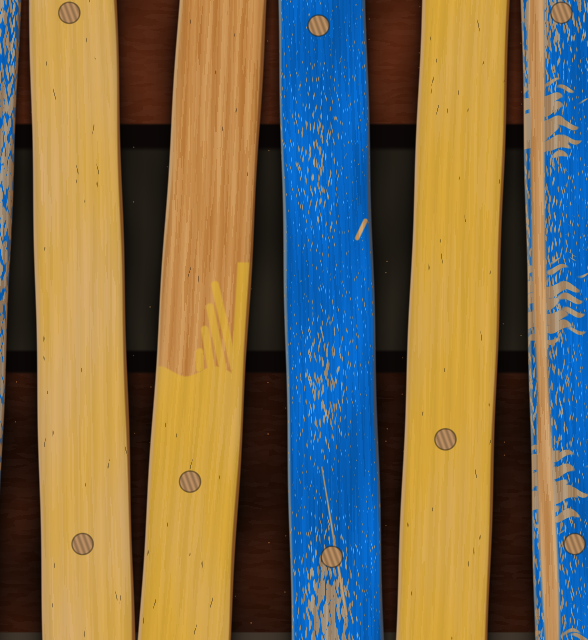
A WebGL 1 fragment shader for this texture:

```glsl
precision highp float;
// Worn yellow and blue wooden slats, pegged and leaning, over dark brown rails.
uniform vec2 u_resolution;

// Lengths are fractions of the canvas height.
const float FIRST_SLAT = -0.0585;
const float SLAT_SPACING = 0.1904;
const float HALF_WIDTH_LOW = 0.0720;
const float HALF_WIDTH_HIGH = 0.0685;
const float PEG_RADIUS = 0.0165;
const float EDGE_BEVEL = 0.006;
const vec3 YELLOW = vec3(0.84, 0.65, 0.23);
const vec3 BLUE = vec3(0.03, 0.40, 0.77);
const vec3 WOOD_DARK = vec3(0.68, 0.46, 0.24);
const vec3 WOOD_PALE = vec3(0.83, 0.67, 0.48);
const vec3 RAIL = vec3(0.31, 0.14, 0.07);
const vec3 GAP = vec3(0.14, 0.12, 0.09);
const vec3 SHADOW = vec3(0.05, 0.03, 0.025);

float hash(vec2 p) {
  return fract(sin(dot(p, vec2(127.1, 311.7))) * 43758.5);
}

// Cellular noise: distance to the nearest site, and that site's random key.
vec2 cells(vec2 p) {
  vec2 nearest = vec2(9.0, 0.0);
  for (int j = -1; j <= 1; j++) for (int i = -1; i <= 1; i++) {
    vec2 id = floor(p) + vec2(float(i), float(j));
    float key = hash(id);
    float dist = length(id + vec2(key, hash(id + 57.3)) - p);
    if (dist < nearest.x) nearest = vec2(dist, key);
  }
  return nearest;
}

// Smooth uneven patches from layered sines, about -1 to 1.
float patches(vec2 p) {
  return (sin(p.x + 2.0 * sin(p.y * 0.7)) + sin(p.y * 1.3 + 1.7 * sin(p.x * 0.8 + 1.0))) * 0.5;
}

float segment(vec2 p, vec2 a, vec2 b) {
  vec2 ab = b - a;
  return length(p - a - ab * clamp(dot(p - a, ab) / dot(ab, ab), 0.0, 1.0));
}

float slatCenter(float slat, float y) {
  float lean = mod(slat, 2.0) < 0.5 ? 0.045 + 0.016 * sin(slat * 0.9) : -0.025;
  return FIRST_SLAT + SLAT_SPACING * slat - 0.006 * sin(slat * 1.2) + lean * (y - 0.5);
}

vec3 background(vec2 p, float away, float px) {
  float blotch = patches(p * vec2(31.0, 23.0));
  vec2 dust = cells(p * 38.0);
  vec3 rail = RAIL * (mix(0.55, 1.0, smoothstep(0.4, 0.85, p.y)) + 0.12 * blotch);
  rail += 0.03 * (cells(p * vec2(45.0, 170.0)).y - 0.5);
  vec3 col = mix(vec3(0.25, 0.21, 0.17), rail, smoothstep(0.012 - px, 0.012 + px, p.y));
  col = mix(col, SHADOW, smoothstep(0.416 - px, 0.419 + px, p.y));
  col = mix(col, GAP * (1.0 + 0.15 * blotch), smoothstep(0.449, 0.455, p.y));
  col = mix(col, SHADOW, smoothstep(0.762, 0.772, p.y));
  col = mix(col, rail, smoothstep(0.805 - px, 0.807 + px, p.y));
  col += vec3(0.3, 0.2, 0.1) * step(0.88, dust.y) * smoothstep(0.07, 0.02, dust.x);
  return col * (1.0 - 0.6 * exp(-away * 75.0));
}

vec3 slatColor(float slat, float u, vec2 p, float inset, float px) {
  // Bare wood grain
  vec2 local = vec2(u + slat * 7.0, p.y);
  float bend = sin(p.y * 5.0 + slat);
  float strand = cells(local * vec2(24.0, 9.0) + vec2(bend, 0.0)).y;
  float grain = 0.5 + 0.2 * sin(u * 19.0 + 2.0 * bend) + 0.5 * (strand - 0.5);
  vec3 wood = mix(WOOD_DARK, WOOD_PALE, grain);
  float patchy = patches(vec2(u * 2.5 + slat * 3.0, p.y * 13.0));
  vec2 fleck = cells(local * vec2(13.0, 42.0) + 0.25 * vec2(sin(p.y * 170.0), sin(u * 40.0)));
  bool isBlue = slat < 0.5 || (slat > 2.5 && mod(slat, 2.0) > 0.5);
  vec3 col;
  if (isBlue) {
    // Wear is the fleck size: a streaked middle, or a ragged bare strip on the last slat
    float wear = 0.07 + 0.06 * patchy;
    wear += 0.20 * exp(-5.0 * (u + 0.15) * (u + 0.15)) * (0.7 + 0.5 * sin(p.y * 17.0 + 1.0));
    wear += 0.28 * smoothstep(0.28, 0.05, p.y) * smoothstep(0.9, 0.1, abs(u + 0.2));
    if (slat < 0.5) wear = 0.5 + 0.15 * patchy;
    float bare = 0.0;
    if (slat > 4.5) {
      float zone = smoothstep(-0.3, 0.9, cos(22.0 * (p.y - 0.24)));
      float teeth = cells(vec2(u * 1.3, p.y * 62.0 + 0.3 * sin(u * 9.0))).x;
      float reach = 0.62 * zone * smoothstep(0.75, -0.65, u);
      float strip = smoothstep(0.05, -0.05, abs(u + 0.68 + 0.05 * bend) - 0.16 - 0.06 * patchy);
      bare = max(strip, 0.85 * smoothstep(-0.07, 0.07, reach - teeth));
      wear = 0.10 + 0.22 * smoothstep(0.3, -0.6, u) + 0.25 * smoothstep(0.86, 1.0, p.y);
    }
    if (slat == 3.0) {
      float chip = segment(p, vec2(0.558, 0.628), vec2(0.571, 0.655)) - 0.0035;
      float splinter = segment(p, vec2(0.503, 0.27), vec2(0.541, 0.04)) - 0.004 * (0.6 + 0.4 * bend);
      bare = smoothstep(px, -px, min(chip, splinter));
    }
    float worn = max(bare, 0.8 * smoothstep(-0.1, 0.1, wear - fleck.x));
    vec3 paint = BLUE * (0.96 + 0.08 * patchy + 0.16 * (strand - 0.5));
    col = mix(paint, wood, worn);
  } else {
    // Thin yellow paint; the second slat is stripped above a dripping edge
    float fade = (slat < 1.5 ? 0.48 : 0.10) + 0.18 * patchy + 0.25 * (strand - 0.5);
    col = mix(YELLOW, WOOD_PALE, clamp(fade, 0.0, 0.8)) * (0.94 + 0.08 * grain);
    if (slat == 2.0) {
      float paint = p.y - 0.42 - 0.008 * sin(u * 5.0);
      for (int k = 0; k < 4; k++) {
        float n = float(k);
        vec2 base = vec2(0.312 + 0.018 * n, 0.425);
        paint = min(paint, segment(p, base, base + vec2(-0.01 * n, 0.025 + 0.035 * n)) - 0.006);
      }
      paint = min(paint, max(0.07 * (0.68 - u), p.y - 0.59));
      col = mix(col, wood * vec3(0.99, 0.92, 0.82), 0.9 * smoothstep(-0.002, 0.002, paint));
    }
    col *= 1.0 - 0.35 * step(0.97, fleck.y) * smoothstep(0.25, 0.1, fleck.x);
  }
  // Rubbed left edge, shaded right edge
  float bevel = smoothstep(EDGE_BEVEL, EDGE_BEVEL * 0.4, inset + 0.0012 * patchy);
  vec3 edge = u < 0.0 ? WOOD_PALE : vec3(0.48, 0.28, 0.13);
  col = mix(col, edge, bevel * (isBlue ? 0.55 : 0.85));
  return col * (1.0 - 0.10 * smoothstep(0.75, 1.0, abs(u)));
}

void main() {
  vec2 p = gl_FragCoord.xy / u_resolution.y;
  float px = 1.0 / u_resolution.y;
  // Nearest slat
  float inset = -9.0, slat = 0.0, u = 0.0;
  float halfWidth = mix(HALF_WIDTH_LOW, HALF_WIDTH_HIGH, p.y);
  for (int i = 0; i < 6; i++) {
    float x = p.x - slatCenter(float(i), p.y);
    float d = halfWidth - abs(x) + 0.0008 * sin(p.y * 21.0 + float(i));
    if (d > inset) { inset = d; slat = float(i); u = x / halfWidth; }
  }
  vec3 col = slatColor(slat, u, p, inset, px);
  // One peg on even slats, two on odd ones
  bool even = mod(slat, 2.0) < 0.5;
  float pegY = even ? 0.1815 + 0.033 * slat : 0.14 + 0.01 * sin(slat * 1.5708);
  if (!even && p.y > 0.5) pegY += 0.83;
  vec2 q = p - vec2(slatCenter(slat, pegY) - 0.006, pegY);
  float peg = length(q) - PEG_RADIUS;
  vec3 pegColor = vec3(0.68, 0.52, 0.36) * (0.95 + 0.12 * sin(q.x * 700.0 + q.y * 260.0));
  col = mix(col, pegColor, smoothstep(px, -px, peg));
  col *= 1.0 - 0.4 * smoothstep(0.0022, 0.0, abs(peg));
  vec3 behind = background(p, max(-inset, 0.0), px);
  gl_FragColor = vec4(mix(behind, col, smoothstep(-px, px, inset)), 1.0);
}
```
